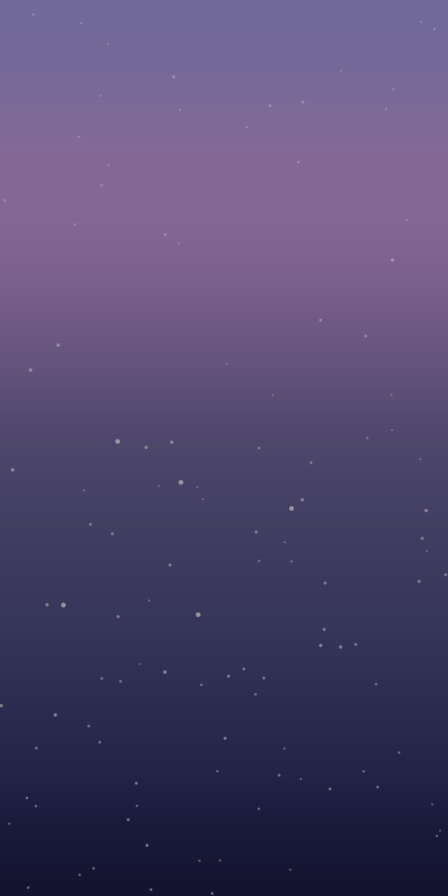
Give the GLSL for this background, as a Shadertoy shader.

```glsl
// Dusk sky: a violet band fading into deep navy, sprinkled with small soft stars.

#define STAR_COUNT 112
#define BRIGHT_EVERY 14
#define SMALL_RADIUS 0.0022
#define SIZE_SPREAD 0.0016
#define BRIGHT_RADIUS 0.0052
#define LOW_SKY_TOP 0.52
#define LOW_SKY_SHARE 0.71
#define STAR_COLOR vec3(0.70, 0.67, 0.69)

const int STOPS = 12;

// Heights of the gradient stops, from the bottom up
const float stopHeight[STOPS] = float[](
    0.00, 0.08, 0.14, 0.30, 0.40, 0.51, 0.60, 0.68, 0.75, 0.83, 0.94, 1.00);

const vec3 stopColor[STOPS] = vec3[](
    vec3(0.075, 0.075, 0.185), vec3(0.10, 0.10, 0.23),
    vec3(0.14, 0.14, 0.28),    vec3(0.21, 0.21, 0.35),
    vec3(0.25, 0.24, 0.375),   vec3(0.305, 0.28, 0.42),
    vec3(0.40, 0.33, 0.485),   vec3(0.475, 0.375, 0.545),
    vec3(0.515, 0.40, 0.58),   vec3(0.515, 0.41, 0.59),
    vec3(0.45, 0.41, 0.60),    vec3(0.44, 0.415, 0.605));

vec3 hash31(float n) {
    vec3 p = fract(vec3(n) * vec3(0.1031, 0.1030, 0.0973));
    p += dot(p, p.yzx + 33.33);
    return fract((p.xxy + p.yzz) * p.zyx);
}

vec3 skyGradient(float height) {
    vec3 color = stopColor[0];
    for (int i = 1; i < STOPS; i++) {
        float t = (height - stopHeight[i - 1]) / (stopHeight[i] - stopHeight[i - 1]);
        color = mix(color, stopColor[i], clamp(t, 0.0, 1.0));
    }
    return color;
}

// Spreads a uniform value so that the lower sky holds more of the stars
float starHeight(float u) {
    float low = u * LOW_SKY_TOP / LOW_SKY_SHARE;
    float high = 1.0 - (1.0 - u) * (1.0 - LOW_SKY_TOP) / (1.0 - LOW_SKY_SHARE);
    return max(low, high);
}

// Opacity of the star field at p, where the canvas width is one unit
float starField(vec2 p, float aspect, float pixel) {
    float cover = 0.0;
    for (int i = 0; i < STAR_COUNT; i++) {
        vec3 rnd = hash31(float(i) + 17.0);
        float height = starHeight(rnd.y);
        bool bright = i % BRIGHT_EVERY == 0 && height < 0.66;

        float radius = bright ? BRIGHT_RADIUS : SMALL_RADIUS + SIZE_SPREAD * rnd.z;
        float opacity = bright ? 0.78 : mix(0.40, 0.68, rnd.z);
        float d = length(p - vec2(rnd.x, height * aspect));
        float edge = 0.6 * pixel + 0.0006;
        float disc = 1.0 - smoothstep(radius - edge, radius + edge, d);
        cover = max(cover, opacity * disc);
    }
    return cover;
}

void mainImage(out vec4 fragColor, in vec2 fragCoord) {
    vec2 p = fragCoord / iResolution.x;
    float aspect = iResolution.y / iResolution.x;

    vec3 color = skyGradient(p.y / aspect);
    color = mix(color, STAR_COLOR, starField(p, aspect, 1.0 / iResolution.x));
    fragColor = vec4(color, 1.0);
}
```
